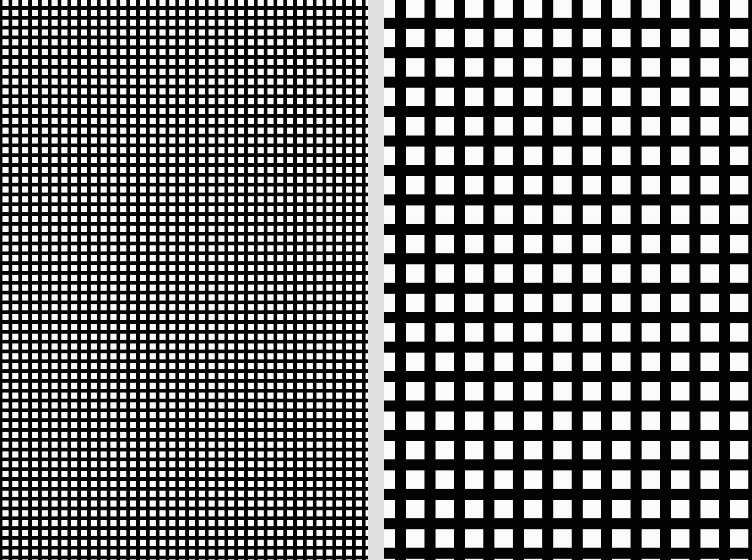
Left, the full canvas; right, a detail of the centre.
This pattern is drawn by a Shadertoy shader. Its source:

```glsl
// Square grid: near-white square tiles separated by wide near-black bars.
// The plane repeats 37.5 times across the width; each tile is the product
// of a horizontal and a vertical band, smoothed over about one pixel.

// Coverage of the band |x| < halfWidth on each axis, with a linear edge ramp.
vec2 bandCoverage(vec2 offset, float halfWidth, float ramp) {
    return clamp((halfWidth - abs(offset)) / ramp + 0.5, 0.0, 1.0);
}

void mainImage(out vec4 fragColor, in vec2 fragCoord) {
    // Cell units, measured from the top left corner
    float cellsPerPixel = 37.5 / iResolution.x;
    vec2 p = vec2(fragCoord.x, iResolution.y - fragCoord.y) * cellsPerPixel;

    // Offset from the nearest tile centre
    vec2 tileCentre = vec2(4.5, 2.5) / 8.0;
    vec2 offset = fract(p - tileCentre + 0.5) - 0.5;

    // Tiles fill five eighths of a cell, bars the other three
    vec2 band = bandCoverage(offset, 2.5 / 8.0, 0.7 * cellsPerPixel);
    float tile = band.x * band.y;

    vec3 barColor = vec3(0.01);
    vec3 tileColor = vec3(0.985);
    fragColor = vec4(mix(barColor, tileColor, tile), 1.0);
}
```
